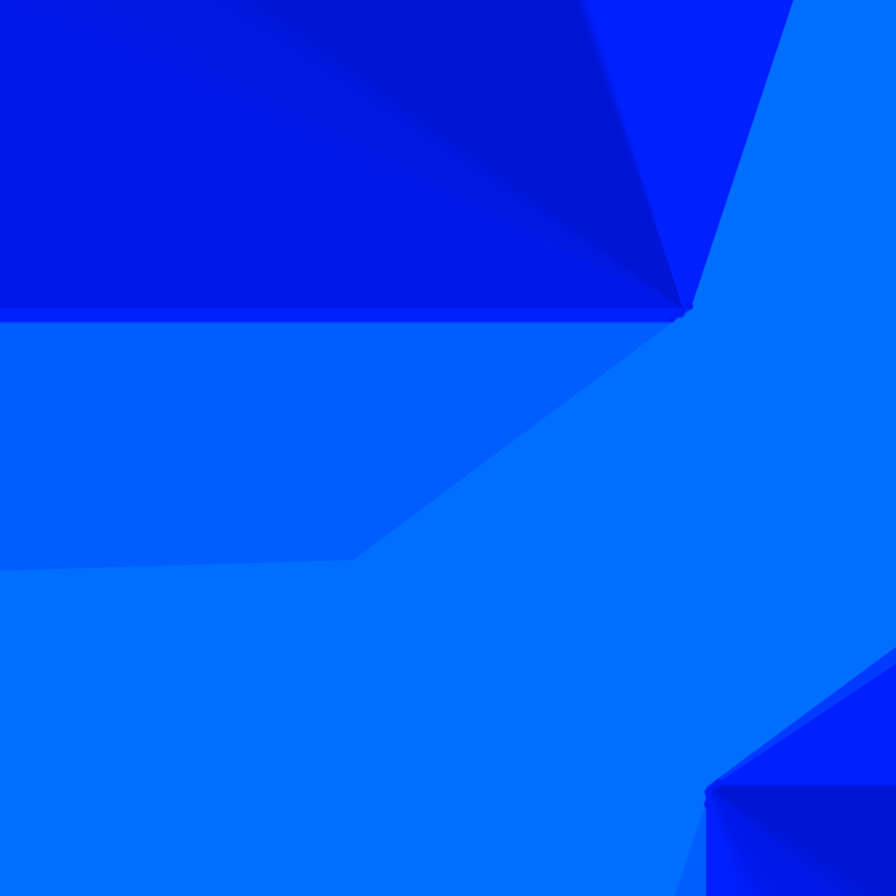
Reproduce this background procedurally as a Shadertoy shader.

```glsl
const vec3 AZURE  = vec3(0.00, 0.435, 1.00);
const vec3 COBALT = vec3(0.00, 0.37, 1.00);
const vec3 SLIVER = vec3(0.00, 0.23, 1.00);
const vec3 BRIGHT = vec3(0.00, 0.125, 1.00);
const vec3 DEEP   = vec3(0.00, 0.10, 0.92);
const vec3 DARK   = vec3(0.00, 0.083, 0.835);

const vec2 UPPER_APEX = vec2(0.762, 0.656);
const vec2 LOWER_APEX = vec2(0.790, 0.121);
const float SHELF_Y = 0.640;       // lower edge of the upper fan
const float BAND_TOP = 0.654;      // top of the bright strip on the shelf
const float LOWER_LEFT = 0.788;    // left edge of the lower fan
const float LOWER_SPLIT = 0.1235;  // bright above, dark below
const float SOFT = 0.0025;
const float KNOT_RADIUS = 0.0055;
const float KNOT_WOBBLE = 0.004;
const float KNOT_SCALE = 110.0;

float hash(vec2 p) {
    vec3 q = fract(vec3(p.xyx) * 0.1031);
    q += dot(q, q.yzx + 33.33);
    return fract((q.x + q.y) * q.z);
}

float noise(vec2 p) {
    vec2 i = floor(p), f = fract(p);
    f = f * f * (3.0 - 2.0 * f);
    return mix(mix(hash(i), hash(i + vec2(1, 0)), f.x),
               mix(hash(i + vec2(0, 1)), hash(i + vec2(1, 1)), f.x), f.y);
}

// Signed distance to the line a-b, positive on its left
float leftOf(vec2 p, vec2 a, vec2 b) {
    vec2 dir = normalize(b - a);
    return dot(p - a, vec2(-dir.y, dir.x));
}

float segment(vec2 p, vec2 a, vec2 b) {
    vec2 ab = b - a;
    return length(p - a - ab * clamp(dot(p - a, ab) / dot(ab, ab), 0.0, 1.0));
}

float fill(float d, float width) {
    return smoothstep(-width, width, d);
}

vec3 upperFan(vec2 p) {
    vec2 q = p - UPPER_APEX;
    float angle = degrees(atan(q.y, q.x));
    vec3 color = mix(BRIGHT, DARK, smoothstep(106.5, 109.5, angle));
    color = mix(color, mix(DARK, DEEP, 0.6), smoothstep(142.5, 147.5, angle));
    color = mix(color, DEEP, smoothstep(152.0, 156.0, angle));
    return mix(BRIGHT, color, fill(p.y - BAND_TOP, SOFT));
}

vec3 lowerFan(vec2 p) {
    vec2 q = p - LOWER_APEX;
    float angle = degrees(atan(-q.y, q.x));
    vec3 color = mix(DARK, DEEP, smoothstep(28.0, 46.0, angle));
    color = mix(color, BRIGHT, smoothstep(56.0, 80.0, angle));
    color = mix(color, BRIGHT, fill(p.y - LOWER_SPLIT, SOFT));
    float rim = leftOf(p, vec2(0.808, 0.131), vec2(1.0, 0.259));
    return mix(color, SLIVER, fill(rim, 0.001));
}

void mainImage(out vec4 fragColor, in vec2 fragCoord) {
    vec2 p = fragCoord / iResolution.xy;
    float edge = 0.75 / iResolution.y;
    vec3 color = AZURE;

    // Broad plane under the shelf
    float plane = min(leftOf(p, vec2(0.0, 0.363), vec2(0.3945, 0.375)),
                      leftOf(p, vec2(0.3945, 0.375), vec2(0.749, 0.639)));
    plane = min(plane, SHELF_Y - p.y);
    color = mix(color, COBALT, fill(plane, edge));

    // Upper fan: soft shelf, crisp slope
    float slope = min(leftOf(p, vec2(0.775, 0.668), vec2(0.8855, 1.0)),
                      leftOf(p, vec2(0.747, 0.639), vec2(0.775, 0.664)));
    float upper = fill(slope, edge) * fill(p.y - SHELF_Y, SOFT);
    color = mix(color, upperFan(p), upper);

    // Narrow wedge beside the lower fan
    float wedge = min(-leftOf(p, vec2(0.7526, 0.0), vec2(0.788, 0.104)),
                      LOWER_LEFT + SOFT - p.x);
    color = mix(color, COBALT, fill(wedge, edge));

    // Lower fan
    float roof = -leftOf(p, vec2(0.805, 0.134), vec2(1.0, 0.278));
    float lower = fill(min(roof, p.x - LOWER_LEFT), edge);
    color = mix(color, lowerFan(p), lower);

    // Ragged knots at both apexes
    float grain = noise(p * KNOT_SCALE);
    float knot = min(segment(p, vec2(0.750, 0.643), vec2(0.769, 0.658)),
                     segment(p, vec2(0.789, 0.116), vec2(0.803, 0.127)));
    knot = min(knot, segment(p, vec2(0.790, 0.103), vec2(0.790, 0.116)));
    float cover = fill(KNOT_RADIUS - KNOT_WOBBLE * grain - knot, 0.0015);
    color = mix(color, mix(DEEP, BRIGHT, grain), cover);

    fragColor = vec4(color, 1.0);
}
```
